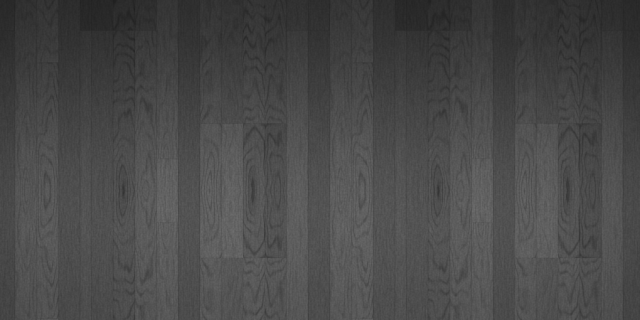
A WebGL 2 fragment shader for this texture:

```glsl
#version 300 es
precision highp float;

uniform vec2 u_resolution;
out vec4 fragColor;

// Lengths are in canvas heights; plank widths are fractions of one period.
const float PERIOD = 0.984;
const float SHIFT = 0.021;
const float PLANK = 0.0688;
const float MIRROR_Y = 0.404;

// Per plank: tone near the mirror line, tone past the joint, joint distance, figure
const float INNER[15] = float[](0.90, 1.03, 1.04, 0.91, 0.94, 0.91, 0.93, 1.01,
                                1.09, 0.90, 1.05, 1.08, 0.97, 0.90, 1.02);
const float OUTER[15] = float[](0.90, 1.00, 1.08, 0.90, 0.78, 0.78, 0.87, 0.91,
                                1.04, 0.89, 1.02, 0.98, 1.02, 0.98, 0.95);
const float JOINT[15] = float[](0.50, 0.80, 0.40, 0.80, 0.50, 0.50, 0.50, 0.50,
                                0.10, 0.80, 0.21, 0.21, 0.21, 0.21, 0.50);
const float FIGURE[15] = float[](0.1, 0.4, 0.8, 0.1, 0.1, 0.2, 1.0, 0.7,
                                 0.4, 0.1, 0.6, 0.3, 1.0, 0.8, 0.2);

vec2 hashGradient(vec2 cell) {
  vec3 q = fract(cell.xyx * vec3(0.1031, 0.1030, 0.0973));
  q += dot(q, q.yzx + 33.33);
  float angle = 6.2832 * fract((q.x + q.y) * q.z);
  return vec2(cos(angle), sin(angle));
}

float gradientNoise(vec2 p) {
  vec2 i = floor(p), f = p - i;
  vec2 s = f * f * f * (f * (f * 6.0 - 15.0) + 10.0);
  float a = dot(hashGradient(i), f);
  float b = dot(hashGradient(i + vec2(1, 0)), f - vec2(1, 0));
  float c = dot(hashGradient(i + vec2(0, 1)), f - vec2(0, 1));
  float d = dot(hashGradient(i + vec2(1, 1)), f - vec2(1, 1));
  return mix(mix(a, b, s.x), mix(c, d, s.x), s.y);
}

// Returns plank index, left edge and width for a place t within the period
vec3 findPlank(float t) {
  if (t < 4.0 * PLANK) {
    float k = floor(t / PLANK);
    return vec3(k, k * PLANK, PLANK);
  }
  float k = floor((1.0 - t) / PLANK);
  if (k < 10.0) return vec3(14.0 - k, 1.0 - (k + 1.0) * PLANK, PLANK);
  return vec3(4.0, 4.0 * PLANK, 1.0 - 14.0 * PLANK);
}

// Growth rings: ovals at the mirror line, running into long arches
float ringField(vec2 p, float figure, float seed) {
  float sway = 0.014 * gradientNoise(vec2(seed * 7.3, p.y * 5.0));
  float wobble = 0.65 * gradientNoise(vec2(p.x * 32.0 + seed * 3.7, p.y * 9.0))
               + 0.10 * gradientNoise(vec2(p.x * 60.0 + seed * 5.1, p.y * 26.0));
  float arch = length(vec2(p.x + sway, figure * p.y * 0.24));
  return arch / 0.026 + wobble;
}

float woodGrain(vec2 p, float figure, float seed) {
  float field = ringField(p, figure, seed);
  float ring = pow(0.5 + 0.5 * sin(field * 15.0 + seed), 4.0);
  float patchy = max(0.0, 0.75 + 1.2 * gradientNoise(vec2(p.x * 30.0, p.y * 7.0) + seed * 9.1));
  float fibre = gradientNoise(vec2(p.x * 170.0 + seed * 11.0, p.y * 12.0));
  float pores = gradientNoise(vec2(p.x * 210.0 + seed * 17.0, p.y * 60.0));
  float heart = smoothstep(0.85, 1.0, figure) * exp(-5.0 * field * field);
  return 1.0 - (0.03 + 0.17 * figure) * ring * patchy
       + 0.07 * fibre + 0.09 * pores - 0.14 * heart;
}

float seam(float distance, float halfWidth) {
  return 1.0 - smoothstep(0.0, halfWidth, distance);
}

float floorBoards(vec2 p) {
  float t = fract((p.x + SHIFT) / PERIOD);
  vec3 plank = findPlank(t);
  int k = int(plank.x);
  float away = abs(p.y - MIRROR_Y);
  float beyond = step(JOINT[k], away);
  float across = (t - plank.y - 0.5 * plank.z) * PERIOD;
  float edge = 0.5 * plank.z * PERIOD - abs(across);

  float tone = mix(INNER[k], OUTER[k], beyond);
  float grain = woodGrain(vec2(across, away), FIGURE[k], plank.x + 1.0 + 19.0 * beyond);
  float wear = 0.7 + 0.8 * gradientNoise(vec2(plank.x * 5.7 + 0.5, p.y * 9.0));
  float gaps = max(0.13 * wear * seam(edge, 0.003), 0.07 * seam(abs(away - JOINT[k]), 0.003));
  return tone * grain * (1.0 - gaps);
}

// Light falls from the lower middle, fading to the top and sides
float lighting(vec2 p, float aspect) {
  float rise = smoothstep(0.32, 1.10, p.y);
  float side = abs(2.0 * p.x / aspect - 1.0);
  float level = mix(0.365, 0.195, rise) - 0.03 * (1.0 - smoothstep(0.0, 0.3, p.y));
  return level * (1.0 - 0.12 * side * side * side);
}

void main() {
  float aspect = u_resolution.x / u_resolution.y;
  float shade = 0.0;
  // Four samples per pixel smooth the plank edges
  for (int i = 0; i < 4; i++) {
    vec2 offset = vec2(i & 1, i >> 1) * 0.5 - 0.25;
    vec2 p = (gl_FragCoord.xy + offset) / u_resolution.y;
    float speckle = 1.0 + 0.11 * gradientNoise(p * 190.0);
    shade += 0.25 * floorBoards(p) * lighting(p, aspect) * speckle;
  }
  fragColor = vec4(vec3(shade), 1.0);
}
```
